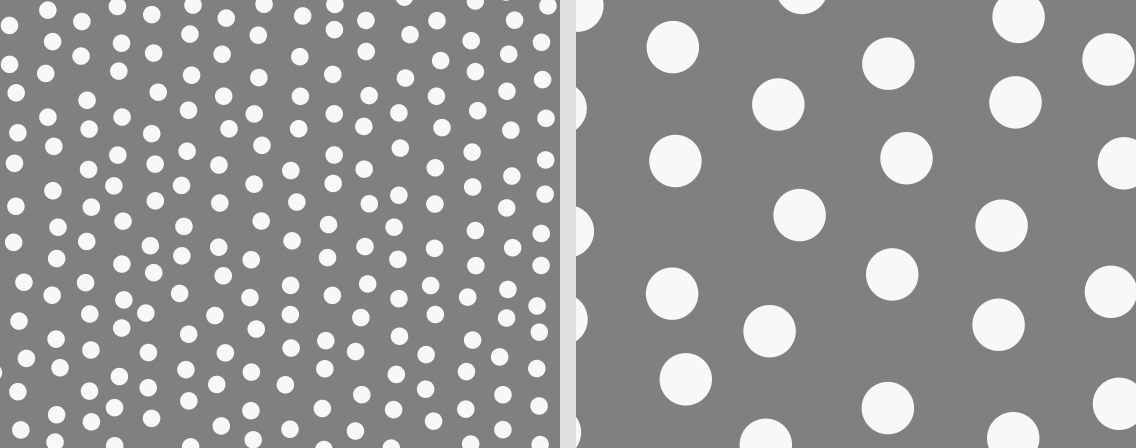
Left, the full canvas; right, a detail of the centre.
Give the GLSL for this pattern, as a WebGL 2 fragment shader.

```glsl
#version 300 es
precision highp float;

uniform vec2 u_resolution;
out vec4 fragColor;

vec2 hash2(vec2 p) {
    vec3 q = fract(p.xyx * vec3(0.1031, 0.1030, 0.0973));
    q += dot(q, q.yzx + 33.33);
    return fract((q.xx + q.yz) * q.zy);
}

vec2 smoothNoise2(vec2 p) {
    vec2 cell = floor(p);
    vec2 f = fract(p);
    f = f * f * (3.0 - 2.0 * f);
    vec2 low = mix(hash2(cell), hash2(cell + vec2(1, 0)), f.x);
    vec2 high = mix(hash2(cell + vec2(0, 1)), hash2(cell + vec2(1, 1)), f.x);
    return mix(low, high, f.y);
}

// Staggered columns, bent by a slow drift and loosened by a round jitter
vec2 dotCentre(vec2 id) {
    float stagger = 0.5 * mod(id.x, 2.0);
    vec2 lattice = (id + vec2(0.5, 0.5 + stagger)) * vec2(0.0775, 0.0825);
    vec2 drift = (smoothNoise2(id / 5.0 + 40.0) - 0.5) * 0.032;
    vec2 h = hash2(id + 71.0);
    float angle = 6.28319 * h.x;
    return lattice + drift + 0.014 * sqrt(h.y) * vec2(cos(angle), sin(angle));
}

float nearestCentre(vec2 p) {
    vec2 home = floor(p / vec2(0.0775, 0.0825));
    float nearest = 1.0;
    for (int x = -2; x <= 2; x++) {
        for (int y = -2; y <= 2; y++) {
            vec2 id = home + vec2(x, y);
            nearest = min(nearest, distance(p, dotCentre(id)));
        }
    }
    return nearest;
}

void main() {
    vec2 p = gl_FragCoord.xy / u_resolution.y;
    float edge = nearestCentre(p) - 0.0195;

    // One-pixel edge coverage
    float coverage = clamp(0.5 - edge * u_resolution.y, 0.0, 1.0);
    vec3 grey = vec3(0.502);
    vec3 white = vec3(0.973);
    fragColor = vec4(mix(grey, white, coverage), 1.0);
}
```
